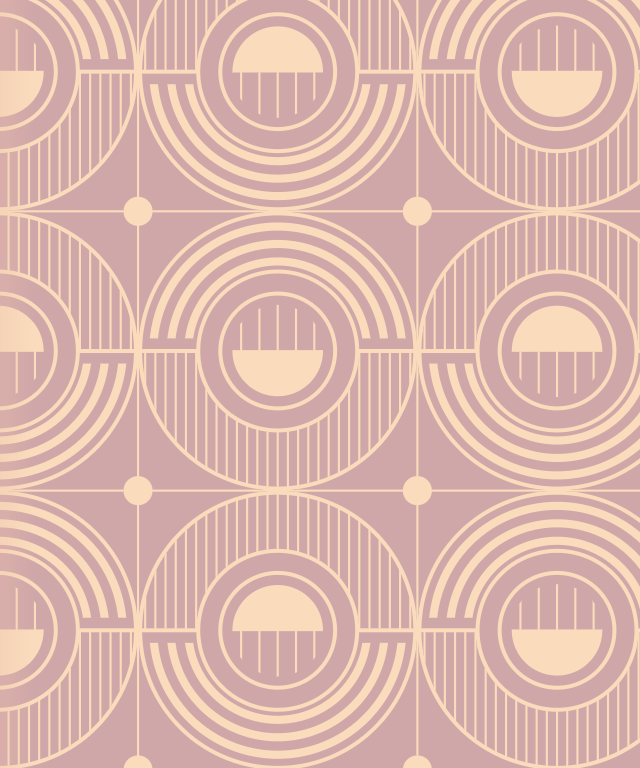
Reproduce this pattern procedurally as a Shadertoy shader.

```glsl
// Geometric tiling of circles: ribbed half, banded half and a half disc, flipped in a checkerboard.
#define CELL 0.3637                     // tile size in canvas heights
#define CENTER vec2(0.3616, 0.5430)     // centre of an unflipped tile
#define GROUND vec3(0.816, 0.655, 0.663)
#define INK vec3(0.980, 0.863, 0.740)
#define EDGE_TINT vec3(0.930, 0.750, 0.670)
#define BOLD 0.0142                     // ring and bar width
#define FINE 0.0075                     // hairline and rib width
#define BAND 0.0290                     // thick arc width
#define OUTER_R 0.4925
#define INNER_R 0.2845
#define RIB_STEP 0.0365
#define WHISKER_STEP 0.0655

// Distance to a line of the given width, from the distance to its centre.
float stroke(float d, float width) { return abs(d) - 0.5 * width; }

// Signed offset to the nearest multiple of a step.
float nearest(float x, float stepSize) { return x - stepSize * round(x / stepSize); }

float tileDistance(vec2 p, float flip) {
    // Grid hairlines and corner dots
    vec2 toEdge = 0.5 - abs(p);
    float d = min(toEdge.x, toEdge.y) - 0.5 * FINE;
    d = min(d, length(toEdge) - 0.052);

    p.y *= flip;
    float r = length(p);

    // Concentric rings
    d = min(d, stroke(r - OUTER_R, BOLD));
    d = min(d, stroke(r - INNER_R, BOLD));
    d = min(d, stroke(r - 0.2055, BOLD));

    // Bar along the diameter, outside the inner ring
    d = min(d, max(stroke(p.y, BOLD), INNER_R - r));

    // Thick arcs above
    for (int i = 0; i < 3; i++) {
        float arc = stroke(r - 0.3205 - 0.0625 * float(i), BAND);
        d = min(d, max(arc, 0.045 - p.y));
    }

    // Ribs below, between the inner and outer rings
    float ribs = stroke(nearest(p.x, RIB_STEP), FINE);
    float ribZone = max(max(r - OUTER_R, INNER_R - r), p.y);
    d = min(d, max(ribs, ribZone));

    // Half disc below, with upright whiskers above
    d = min(d, max(r - 0.162, p.y - 0.003));
    float whiskers = stroke(nearest(p.x, WHISKER_STEP), FINE);
    float whiskerZone = max(max(r - 0.165, -p.y), abs(p.x) - 2.3 * WHISKER_STEP);
    return min(d, max(whiskers, whiskerZone));
}

void mainImage(out vec4 fragColor, in vec2 fragCoord) {
    vec2 uv = fragCoord / iResolution.y;
    vec2 grid = (uv - CENTER) / CELL;
    vec2 id = round(grid);
    float flip = 1.0 - 2.0 * mod(id.x + id.y, 2.0);

    float pixel = 1.0 / (iResolution.y * CELL);
    float d = tileDistance(grid - id, flip);
    float coverage = clamp(0.5 - d / pixel, 0.0, 1.0);
    vec3 color = mix(GROUND, INK, coverage);

    // Faint warm falloff along the left edge
    color = mix(color, EDGE_TINT, 0.3 * (1.0 - smoothstep(0.0, 0.05, uv.x)));
    fragColor = vec4(color, 1.0);
}
```
